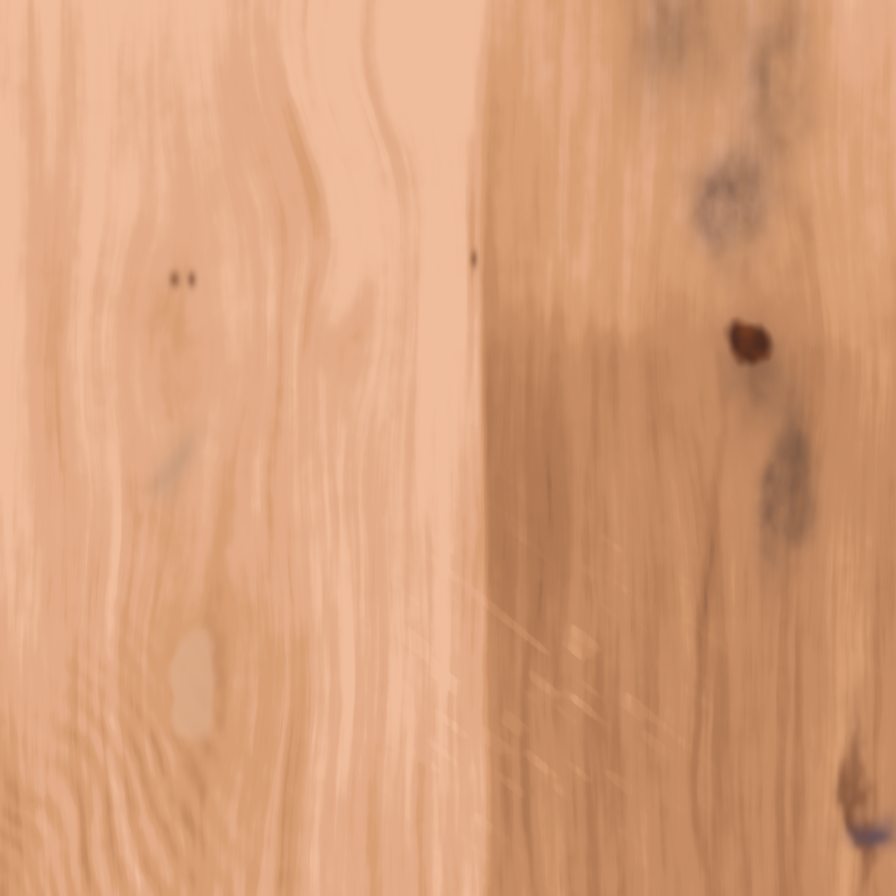
Reproduce this texture procedurally as a Shadertoy shader.

```glsl
// Two joined boards of warm oak: a pale one on the left, a browner one on the right.
// Vertical noise streaks are bent around knots, turned into a tone, and coloured
// by a ramp; smoky knots, a pale oval and a seam are laid over the grain.

float hash(vec2 p) {
    vec3 q = fract(vec3(p.xyx) * 0.1031);
    q += dot(q, q.yzx + 33.33);
    return fract((q.x + q.y) * q.z);
}

float noise(vec2 p) {
    vec2 i = floor(p), f = fract(p);
    f = f * f * f * (f * (f * 6.0 - 15.0) + 10.0);
    return mix(mix(hash(i), hash(i + vec2(1, 0)), f.x),
               mix(hash(i + vec2(0, 1)), hash(i + vec2(1, 1)), f.x), f.y);
}

// Layered noise centred on zero
float fbm(vec2 p) {
    float sum = 0.0, amp = 0.5;
    for (int i = 0; i < 4; i++) {
        sum += amp * (noise(p) - 0.5);
        p = mat2(1.9, 0.06, -0.06, 1.9) * p + 17.3;
        amp *= 0.52;
    }
    return sum;
}

// Soft elliptical spot
float spot(vec2 p, vec2 centre, vec2 radius) {
    vec2 q = (p - centre) / radius;
    return exp(-dot(q, q));
}

// Pushes vertical grain lines outward around a centre
float bulge(vec2 p, vec2 centre, vec2 radius, float strength) {
    return -strength * (p.x - centre.x) * spot(p, centre, radius);
}

vec3 woodRamp(float t) {
    vec3 c = mix(vec3(0.57, 0.38, 0.27), vec3(0.70, 0.48, 0.33), smoothstep(0.0, 0.25, t));
    c = mix(c, vec3(0.78, 0.55, 0.39), smoothstep(0.25, 0.5, t));
    c = mix(c, vec3(0.85, 0.62, 0.45), smoothstep(0.5, 0.7, t));
    c = mix(c, vec3(0.89, 0.67, 0.53), smoothstep(0.7, 0.85, t));
    return mix(c, vec3(0.94, 0.74, 0.61), smoothstep(0.85, 1.05, t));
}

void mainImage(out vec4 fragColor, in vec2 fragCoord) {
    vec2 p = fragCoord / iResolution.xy;
    vec2 wobble = vec2(fbm(p * vec2(14, 9)), fbm(p * vec2(12, 10) + 40.0));
    vec2 w = p + 0.07 * wobble;

    // Grain coordinate, bent by knots and by the slanted upper left
    float x = p.x + 0.016 * fbm(p * vec2(5, 4) + 9.0);
    x += bulge(p, vec2(0.225, 0.25), vec2(0.09, 0.2), 0.75);
    x += bulge(p, vec2(0.21, 0.6), vec2(0.1, 0.13), 0.6);
    x += bulge(p, vec2(0.385, 0.62), vec2(0.05, 0.09), 0.6);
    x += bulge(p, vec2(0.835, 0.6), vec2(0.09, 0.17), 0.7);
    x += 0.4 * (p.y - 0.85) * spot(p, vec2(0.36, 0.85), vec2(0.14, 0.16));

    // Base tone of the two boards
    float seam = 0.541 + 0.004 * sin(p.y * 7.0);
    float right = smoothstep(-0.008, 0.008, p.x - seam);
    float lower = smoothstep(0.76, 0.58, p.y + 0.15 * wobble.x);
    float pale = 0.85 + 0.1 * smoothstep(0.35, 0.95, p.y)
               + 0.06 * spot(p, vec2(0.47, 0.6), vec2(0.09, 0.5));
    float brown = mix(0.69, 0.42, lower) + 0.2 * smoothstep(0.86, 0.98, p.x)
                - 0.1 * spot(p, vec2(0.62, 0.5), vec2(0.1, 0.2));
    float tone = mix(pale, brown, right);

    // Streaks from broad to fine, and soft clouding
    float low = smoothstep(0.75, 0.2, p.y);
    tone += 0.46 * fbm(vec2(x * 16.0, p.y * 1.6));
    tone += (0.26 + 0.16 * low) * fbm(vec2(x * 55.0, p.y * 3.0) + 21.0);
    tone += (0.12 + 0.12 * low) * fbm(vec2(x * 125.0, p.y * 9.0) + 63.0);
    tone += 0.2 * fbm(p * vec2(7, 5) + 77.0) + 0.08 * fbm(p * vec2(70, 50));

    // Slanting ripples in the lower left corner
    float bend = p.x + 0.45 * p.y + 0.35 * p.y * p.y + 0.035 * wobble.x;
    float ripple = sin(bend * 190.0 + 9.0 * noise(p * vec2(9, 6)));
    tone += 0.12 * ripple * (0.4 + noise(p * 22.0)) * spot(p, vec2(0.13, 0.06), vec2(0.1, 0.16));
    tone -= 0.17 * spot(w, vec2(0.13, 0.1), vec2(0.12, 0.17));

    // Shaded figure around the knots of the pale board
    tone -= 0.2 * spot(w, vec2(0.23, 0.33), vec2(0.06, 0.2));
    tone -= 0.2 * spot(w, vec2(0.385, 0.62), vec2(0.025, 0.06));
    tone -= 0.13 * spot(w, vec2(0.21, 0.62), vec2(0.06, 0.1));
    tone -= 0.17 * spot(vec2(p.x + 0.3 * (p.y - 0.83), p.y), vec2(0.335, 0.83), vec2(0.012, 0.12));

    // Slanting pale flecks across the brown board
    vec2 fleck = mat2(0.77, 0.64, -0.64, 0.77) * p;
    float flecks = smoothstep(0.62, 0.9, noise(fleck * vec2(22, 100) + 5.0));
    tone += 0.16 * flecks * spot(p, vec2(0.62, 0.24), vec2(0.13, 0.15));

    // Bright seam edge and long dark veins
    tone += 0.17 * spot(p, vec2(seam - 0.004, 0.58), vec2(0.006, 0.15));
    tone -= 0.25 * spot(p, vec2(seam - 0.011, 0.74), vec2(0.005, 0.1));
    float vein = p.x + 0.012 * sin(p.y * 9.0) + 0.02 * wobble.x;
    tone -= 0.28 * spot(vec2(vein, p.y), vec2(0.79, 0.27), vec2(0.007, 0.27));
    tone -= 0.18 * spot(vec2(vein, p.y), vec2(0.6, 0.13), vec2(0.006, 0.24));
    vec3 col = woodRamp(tone);

    // Pale oval, smoky stains, dark knot core and bluish mark
    float oval = length((w - vec2(0.226, 0.245)) / vec2(0.028, 0.07));
    col = mix(col, vec3(0.87, 0.68, 0.55), 0.75 * smoothstep(1.15, 0.75, oval));
    col = mix(col, vec3(0.74, 0.59, 0.48), 0.6 * spot(w, vec2(0.2, 0.48), vec2(0.022, 0.03)));
    float smoke = 0.6 * spot(w, vec2(0.81, 0.765), vec2(0.035, 0.05))
                + 0.75 * spot(w, vec2(0.88, 0.455), vec2(0.02, 0.075))
                + 0.45 * spot(w, vec2(0.855, 0.9), vec2(0.03, 0.12))
                + 0.4 * spot(w, vec2(0.76, 0.96), vec2(0.05, 0.08))
                + 0.5 * spot(w, vec2(0.84, 0.58), vec2(0.035, 0.06));
    smoke *= 0.9 + 0.9 * fbm(p * vec2(45, 25));
    col = mix(col, vec3(0.43, 0.31, 0.25), clamp(smoke, 0.0, 0.85));
    float core = length((w - vec2(0.836, 0.617)) / vec2(0.024, 0.028));
    vec3 coreColor = mix(vec3(0.46, 0.22, 0.11), vec3(0.25, 0.13, 0.1), noise(p * 60.0));
    col = mix(col, coreColor, 0.9 * smoothstep(1.25, 0.6, core));
    col = mix(col, vec3(0.4, 0.23, 0.15), 0.7 * spot(w, vec2(0.957, 0.1), vec2(0.009, 0.09)));
    col = mix(col, vec3(0.36, 0.29, 0.35), 0.8 * spot(w, vec2(0.967, 0.07), vec2(0.018, 0.022)));

    // Pin holes
    float pins = spot(p, vec2(0.195, 0.688), vec2(0.006, 0.009))
               + spot(p, vec2(0.214, 0.688), vec2(0.005, 0.009))
               + spot(p, vec2(0.529, 0.711), vec2(0.004, 0.01));
    col = mix(col, vec3(0.5, 0.32, 0.22), 0.65 * min(pins, 1.0));
    fragColor = vec4(col, 1.0);
}
```
